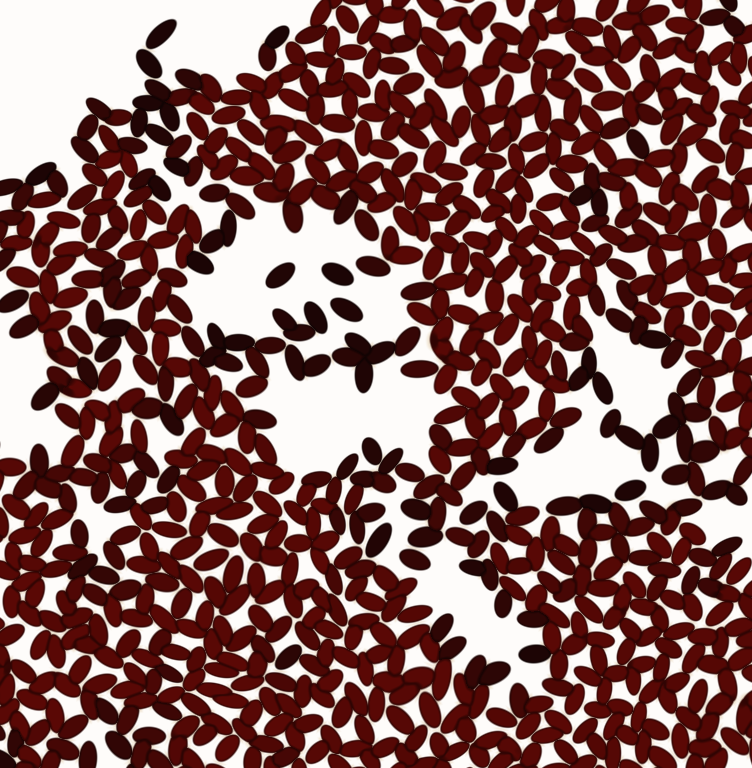
Reproduce this pattern procedurally as a WebGL 1 fragment shader.

```glsl
precision highp float;
// Dark red oval grains scattered on white, packed tightly around a few clearings.
// A warped, jittered lattice holds one ellipse per cell, turned crosswise to its
// neighbours; a noise field removes grains and darkens those that lie alone.
uniform vec2 u_resolution;

const float CELLS = 32.0;                         // lattice cells per canvas height
const mat2 TILT = mat2(0.87, 0.493, -0.493, 0.87);

float hash(vec2 p) {
  vec3 q = fract(vec3(p.xyx) * 0.1031);
  q += dot(q, q.yzx + 33.33);
  return fract((q.x + q.y) * q.z);
}

float noise(vec2 p) {
  vec2 i = floor(p), f = fract(p);
  f = f * f * (3.0 - 2.0 * f);
  return mix(mix(hash(i), hash(i + vec2(1.0, 0.0)), f.x),
             mix(hash(i + vec2(0.0, 1.0)), hash(i + vec2(1.0, 1.0)), f.x), f.y);
}

// Soft round clearing centred on c
float clearing(vec2 p, vec2 c, float tightness) {
  vec2 d = p - c;
  return exp(-tightness * dot(d, d));
}

// How crowded the grains are around a lattice cell
float crowding(vec2 id) {
  vec2 p = (id + 0.5) * TILT / CELLS;
  float field = 0.6 * noise(p * 6.0 + 41.0) + 0.4 * noise(p * 13.0 + 87.0);
  field += 0.16 * (p.x - 0.5);
  field -= 0.34 * clearing(p, vec2(0.46, 0.47), 45.0);
  field -= 0.5 * clearing(p, vec2(0.04, 0.97), 22.0);
  return field;
}

// Approximate signed distance to an ellipse with half axes r
float ellipse(vec2 p, vec2 r) {
  float k = length(p / r);
  return k * (k - 1.0) / max(length(p / (r * r)), 0.001);
}

void main() {
  vec2 uv = gl_FragCoord.xy / u_resolution.y;

  // Tilted lattice, gently bent so that its rows do not show
  vec2 q = TILT * uv * CELLS;
  q += 0.8 * vec2(noise(q * 0.21 + 11.0), noise(q * 0.21 + 63.0));
  vec2 home = floor(q);

  // Nearest and second nearest grain
  float nearest = 9.0, second = 9.0, shade = 0.0, tint = 0.0;
  for (int y = -1; y <= 1; y++) {
    for (int x = -1; x <= 1; x++) {
      vec2 id = home + vec2(float(x), float(y));
      float crowd = crowding(id);
      float chance = crowd + 0.2 * (hash(id + 205.0) - 0.5);
      if (chance > 0.31) {
        vec2 jitter = vec2(hash(id + 117.0), hash(id + 159.0)) - 0.5;
        vec2 d = q - id - 0.5 - 0.46 * jitter;
        float angle = 6.28 * noise(id * 0.19 + 23.0) + 1.571 * mod(id.x + id.y, 2.0)
                    + 1.1 * (hash(id + 301.0) - 0.5);
        float c = cos(angle), s = sin(angle);
        d = vec2(c * d.x + s * d.y, c * d.y - s * d.x);
        float size = 0.95 + 0.1 * hash(id + 377.0);
        float dist = ellipse(d, vec2(0.71, 0.375) * size);
        if (dist < nearest) {
          second = nearest;
          nearest = dist;
          shade = crowd;
          tint = hash(id + 419.0) - 0.5;
        } else {
          second = min(second, dist);
        }
      }
    }
  }

  // White ground, creamy in the narrow gaps
  vec3 white = vec3(0.995, 0.988, 0.98);
  vec3 cream = vec3(0.93, 0.87, 0.78);
  vec3 ground = mix(white, cream, 0.8 * (1.0 - smoothstep(0.03, 0.2, second)));

  // Grain colour, with a darker rim and a dark seam where grains touch
  vec3 loneRed = vec3(0.11, 0.02, 0.02);
  vec3 crowdRed = vec3(0.34, 0.03, 0.018);
  vec3 grain = mix(loneRed, crowdRed, smoothstep(0.26, 0.5, shade + 0.06 * tint));
  grain *= 1.0 + 0.1 * tint;
  float depth = min(-nearest, 0.5 * (second - nearest));
  grain *= mix(0.55, 1.0, smoothstep(0.0, 0.12, depth));

  float soft = max(0.045, 0.6 * CELLS / u_resolution.y);
  float cover = 1.0 - smoothstep(-soft, soft, nearest);
  gl_FragColor = vec4(mix(ground, grain, cover), 1.0);
}
```
